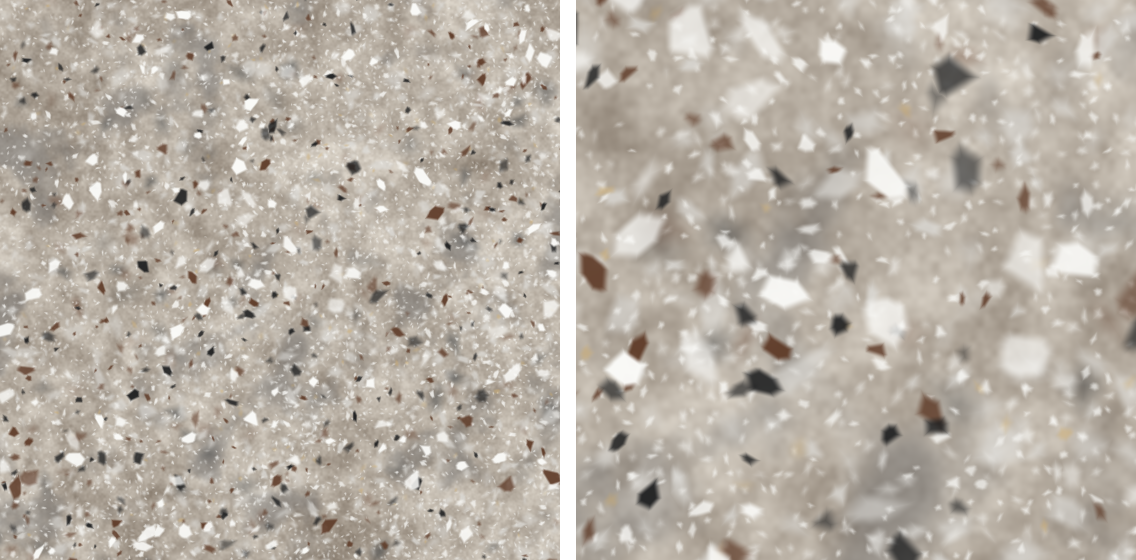
Left, the full canvas; right, a detail of the centre.
A WebGL 1 fragment shader for this texture:

```glsl
precision highp float;
// Speckled solid-surface stone: a cloudy beige resin filled with fine pale
// grains and angular white, black and brown chips. Each chip is a random convex
// polygon on a jittered grid; chips sunk deeper in the resin are fainter and softer.

uniform vec2 u_resolution;

const vec3 RESIN_DARK = vec3(0.535, 0.488, 0.435);
const vec3 RESIN_LIGHT = vec3(0.850, 0.822, 0.778);
const vec3 COOL_SHADOW = vec3(0.47, 0.46, 0.45);
const vec3 SMOKE = vec3(0.27, 0.28, 0.285);
const vec3 MILK = vec3(0.87, 0.865, 0.85);
const vec3 WHITE = vec3(0.98, 0.98, 0.97);
const vec3 BLACK = vec3(0.11, 0.115, 0.12);
const vec3 BROWN = vec3(0.37, 0.23, 0.155);
const vec3 OCHRE = vec3(0.82, 0.68, 0.42);

vec3 hash3(vec2 p) {
  vec3 q = fract(p.xyx * vec3(0.1031, 0.1030, 0.0973));
  q += dot(q, q.yxz + 33.33);
  return fract((q.xxy + q.yzz) * q.zyx);
}

float noise(vec2 p) {
  vec2 i = floor(p), f = fract(p);
  f = f * f * (3.0 - 2.0 * f);
  vec2 e = vec2(0.0, 1.0);
  return mix(mix(hash3(i).x, hash3(i + e.yx).x, f.x),
             mix(hash3(i + e.xy).x, hash3(i + e.yy).x, f.x), f.y);
}

float fbm(vec2 p) {
  float sum = 0.0, amplitude = 0.5;
  for (int i = 0; i < 4; i++) {
    sum += amplitude * noise(p);
    p = mat2(1.6, 1.2, -1.2, 1.6) * p + 17.3;
    amplitude *= 0.5;
  }
  return sum / 0.9375;
}

// Distance to an irregular, stretched polygon with six slightly rounded sides.
float polygon(vec2 p, float radius, vec2 key) {
  vec3 shape = hash3(key + 23.1);
  float turn = shape.x * 6.2832;
  float stretch = mix(1.0, 1.45, shape.y);
  p = mat2(cos(turn), sin(turn), -sin(turn), cos(turn)) * p * vec2(1.0 / stretch, stretch);
  float d = length(p) - radius * 1.12;
  for (int i = 0; i < 6; i++) {
    vec3 h = hash3(key + float(i) * 7.31);
    float angle = (float(i) + 0.8 * h.x) * 1.0472;
    d = max(d, dot(p, vec2(cos(angle), sin(angle))) - radius * mix(0.5, 1.1, h.y));
  }
  return d;
}

// Coverage of scattered chips; size is a radius range in cells, blur in canvas units.
float chips(vec2 uv, float cells, float density, vec2 size, float blur, float seed) {
  vec2 p = uv * cells;
  float cover = 0.0;
  for (int y = -1; y <= 1; y++) {
    for (int x = -1; x <= 1; x++) {
      vec2 cell = floor(p) + vec2(float(x), float(y));
      vec2 key = cell + seed * 13.7 + 50.0;
      vec3 place = hash3(key);
      float cluster = noise(cell / cells * 9.0 + seed);
      if (place.z > density * (0.3 + 1.4 * cluster)) continue;
      vec3 form = hash3(key + 91.7);
      float radius = mix(size.x, size.y, form.x * form.x);
      float depth = form.y * form.y;
      float edge = (blur * (1.0 + 1.5 * depth) + 0.4 / u_resolution.y) * cells;
      float d = polygon(p - cell - 0.15 - 0.7 * place.xy, radius, key);
      cover = max(cover, smoothstep(edge, -edge, d) * (1.0 - 0.5 * depth));
    }
  }
  return cover;
}

// Cloudy resin with soft mottling, fine grain and cool shadows.
vec3 resin(vec2 uv) {
  float cloud = fbm(uv * 7.0 + 3.0) - 0.5;
  float mottle = fbm(uv * 34.0 + 40.0) - 0.5;
  float grain = noise(uv * 150.0) + noise(uv * 230.0 + 9.0) - 1.0;
  float tone = 0.60 + 0.85 * cloud + 0.80 * mottle + 0.16 * grain;
  vec3 color = mix(RESIN_DARK, RESIN_LIGHT, clamp(tone, 0.0, 1.1));
  float shade = smoothstep(0.54, 0.78, fbm(uv * 11.0 + 71.0));
  return mix(color, COOL_SHADOW, 0.55 * shade);
}

void main() {
  vec2 uv = gl_FragCoord.xy / u_resolution.y;
  vec3 color = resin(uv);

  // Sunken, blurred chips
  color = mix(color, SMOKE, 0.60 * chips(uv, 20.0, 0.13, vec2(0.14, 0.34), 0.011, 1.0));
  color = mix(color, BROWN, 0.40 * chips(uv, 24.0, 0.08, vec2(0.12, 0.30), 0.007, 2.0));
  color = mix(color, MILK, 0.65 * chips(uv, 26.0, 0.38, vec2(0.16, 0.42), 0.0040, 3.0));
  color = mix(color, MILK, 0.75 * chips(uv, 44.0, 0.32, vec2(0.16, 0.40), 0.0028, 12.0));

  // Fine grains
  color = mix(color, WHITE, 0.65 * chips(uv, 105.0, 0.42, vec2(0.14, 0.32), 0.0012, 4.0));
  color = mix(color, WHITE, 0.80 * chips(uv, 56.0, 0.24, vec2(0.13, 0.36), 0.0015, 5.0));
  color = mix(color, OCHRE, 0.45 * chips(uv, 52.0, 0.04, vec2(0.12, 0.24), 0.0018, 6.0));
  color = mix(color, BROWN, 0.85 * chips(uv, 54.0, 0.07, vec2(0.13, 0.36), 0.0016, 7.0));
  color = mix(color, BLACK, 0.85 * chips(uv, 54.0, 0.03, vec2(0.16, 0.36), 0.0016, 8.0));

  // Large chips near the surface
  color = mix(color, BROWN, 0.95 * chips(uv, 25.0, 0.10, vec2(0.14, 0.40), 0.0020, 9.0));
  color = mix(color, BLACK, 0.95 * chips(uv, 26.0, 0.11, vec2(0.14, 0.35), 0.0020, 10.0));
  color = mix(color, WHITE, chips(uv, 26.0, 0.27, vec2(0.16, 0.42), 0.0019, 11.0));

  gl_FragColor = vec4(color, 1.0);
}
```
